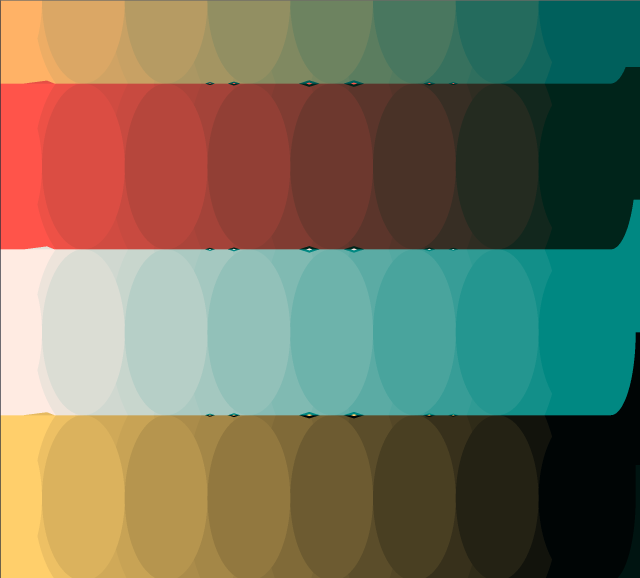
This background is drawn by a Shadertoy shader. Its source:

```glsl
// Colour of a band, from its warm left end (0) to its dark right end (1)
vec3 bandColor(int band, float t) {
    vec3 warm = vec3(1.0, 0.81, 0.42), dark = vec3(0.0, 0.02, 0.02);
    if (band == 0) { warm = vec3(1.0, 0.70, 0.40); dark = vec3(0.0, 0.375, 0.36); }
    if (band == 1) { warm = vec3(1.0, 0.33, 0.29); dark = vec3(0.0, 0.14, 0.10); }
    if (band == 2) { warm = vec3(1.0, 0.92, 0.886); dark = vec3(0.0, 0.535, 0.51); }
    if (band == 4) { warm = dark = vec3(0.0, 0.08, 0.065); }
    return mix(warm, dark, t);
}

// Blend step 0..7 at column position u and height q from the band's middle
float blendStep(float u, float q) {
    float gap = floor(u);
    if (gap > 6.0) return 7.0;
    float a = u - gap;
    float fromLeft = length(vec2(a, q));
    float fromRight = length(vec2(1.0 - a, q));
    if (fromLeft < 0.5) return gap;
    if (fromRight < 0.5) return gap + 1.0;

    // Notched layers in the gaps between ovals
    float tone = 0.5;
    if (fromRight > 0.6 + 0.08 * gap) tone = gap < 0.5 ? 0.0 : 0.3;
    if (fromLeft > 1.03 - 0.045 * gap) tone = gap > 5.5 ? 1.0 : 0.7;
    return gap + tone;
}

vec3 scene(vec2 uv) {
    // One unit is one oval across and one band down
    float u = uv.x * 7.733 - 0.007;
    float v = (1.0 - uv.y) * 3.486 + 0.496;
    int band = int(floor(v));
    float f = fract(v);
    vec3 color = bandColor(band, blendStep(max(u, 0.0), f - 0.5) / 7.0);

    // Rounded right end, with the next band rising higher in each row
    float bend = max(f - 0.5, 0.0) * 2.0;
    float edge = 7.372 + 0.302 * sqrt(1.0 - bend * bend);
    if (1.0 - f < 0.1 + 0.2 * float(band) && u > edge) color = bandColor(band + 1, 1.0);

    // Thin slivers along the seams
    float seam = v - floor(v + 0.5);
    int below = int(floor(v + 0.5));
    if (below > 0 && below < 4) {
        for (int i = 0; i < 3; i++) {
            float offset = vec3(0.27, 1.18, 1.47)[i];
            float size = vec3(0.125, 0.075, 0.06)[i];
            float x = abs(abs(u - 4.0) - offset);
            float diamond = x / size + abs(seam) / (size * 0.16);
            if (diamond < 1.0) color = bandColor(band, 1.0);
            if (diamond < 0.3) color = bandColor(below, 0.0);
        }
        float peak = 0.018 * min((u - 0.28) / 0.28, (0.65 - u) / 0.09);
        if (seam < 0.0 && -seam < peak) color = bandColor(below, 0.1);
    }

    // Hairline border at left and top
    if (uv.x < 0.0013) color = vec3(0.15, 0.17, 0.22);
    if (uv.y > 0.9986) color = vec3(0.43, 0.42, 0.40);
    return color;
}

void mainImage(out vec4 fragColor, in vec2 fragCoord) {
    // Average a 3 by 3 grid of samples to smooth every edge
    vec3 sum = vec3(0.0);
    for (int i = 0; i < 9; i++) {
        vec2 jitter = (vec2(i % 3, i / 3) - 1.0) / 3.0;
        sum += scene((fragCoord + jitter) / iResolution.xy);
    }
    fragColor = vec4(sum / 9.0, 1.0);
}
```
